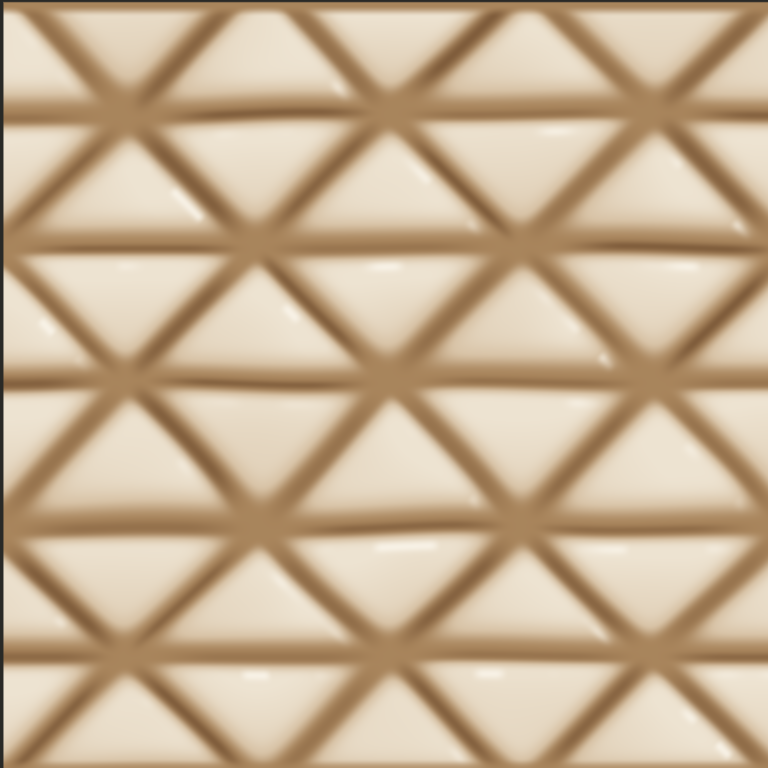
This pattern is drawn by a Shadertoy shader. Its source:

```glsl
// Cushioned triangular padding: soft cream facets between tan grooves.
// Three families of lines form a skewed grid; each rhombus splits into an up
// and a down triangle, shaded by edge distance with light from the upper right.

const vec2  PITCH = vec2(0.345, 0.1755);     // triangle base and height
const vec2  CENTRE = vec2(0.508, 0.5);       // a lattice vertex
const vec3  UP_SOFT = vec3(0.034, 0.016, 0.023);   // base, right, left falloff
const vec3  DOWN_SOFT = vec3(0.015, 0.027, 0.027); // top, left, right falloff
const vec3  STREAK_WIDTH = vec3(0.0065, 0.0095, 0.0095);
const float STREAK_DEPTH = 0.85;
const float WARP = 0.014;
const float GLINT_INSET = 0.025;
const float GLINT_WIDTH = 0.0065;
const vec2  FRAME = vec2(0.0045, 0.0028);    // left and top border
const vec3  DARK  = vec3(0.47, 0.335, 0.21);
const vec3  TAN   = vec3(0.66, 0.52, 0.36);
const vec3  SAND  = vec3(0.84, 0.755, 0.64);
const vec3  CREAM = vec3(0.93, 0.89, 0.82);
const vec3  SHINE = vec3(0.98, 0.96, 0.92);
const vec3  INK   = vec3(0.16, 0.16, 0.15);

float hash(vec3 p) {
    p = fract(p * vec3(0.1031, 0.1030, 0.0973) + 0.37);
    p += dot(p, p.yzx + 33.33);
    return fract((p.x + p.y) * p.z);
}

float noise(vec2 p, float seed) {
    vec2 i = floor(p), f = fract(p);
    f = f * f * (3.0 - 2.0 * f);
    float low = mix(hash(vec3(i, seed)), hash(vec3(i + vec2(1, 0), seed)), f.x);
    float high = mix(hash(vec3(i + vec2(0, 1), seed)), hash(vec3(i + 1.0, seed)), f.x);
    return mix(low, high, f.y);
}

// Dark crease, tapered towards the vertices and uneven from edge to edge
float streak(float dist, float along, float width, vec3 id) {
    float shift = 0.16 * (hash(id + 7.0) - 0.5);
    float taper = smoothstep(0.03, 0.32, along + shift)
                * smoothstep(0.03, 0.32, 1.0 - along - shift);
    taper *= smoothstep(0.0, 0.12, along) * smoothstep(0.0, 0.12, 1.0 - along);
    float x = dist / (width * mix(0.75, 1.2, hash(id + 19.0)));
    return exp(-x * x) * taper * mix(0.35, 1.0, hash(id));
}

// Small broken highlights just inside the lit edge
float glint(float dist, float along, vec3 id) {
    float x = (dist - GLINT_INSET) / GLINT_WIDTH;
    float spots = smoothstep(0.5, 0.85, noise(vec2(along * 8.0, 0.5), dot(id, vec3(3, 7, 11))));
    float taper = smoothstep(0.16, 0.34, along) * smoothstep(0.16, 0.34, 1.0 - along);
    return exp(-x * x) * spots * taper;
}

void mainImage(out vec4 fragColor, in vec2 fragCoord) {
    vec2 uv = fragCoord / iResolution.xy;

    // Hand-made irregularity of the lattice
    vec2 p = uv + WARP * (vec2(noise(uv * 5.0, 3.0), noise(uv * 5.0, 8.0)) - 0.5);
    float sag = (uv.y - 0.29) / 0.09;
    p.y += 0.012 * exp(-sag * sag);

    // Skewed coordinates: whole numbers lie on the two diagonal families
    vec2 g = (p - CENTRE) / PITCH;
    vec2 skew = vec2(g.x + 0.5 * g.y, g.x - 0.5 * g.y);
    vec2 cell = floor(skew), f = skew - cell;
    float diagonal = 1.0 / length(vec2(1.0, 0.5) / PITCH);
    bool isUp = f.x > f.y;

    // Edge order: horizontal, falling diagonal, rising diagonal
    vec3 dist = vec3(abs(f.x - f.y) * PITCH.y,
                     (isUp ? 1.0 - f.x : f.x) * diagonal,
                     (isUp ? f.y : 1.0 - f.y) * diagonal);
    vec3 along = vec3(0.5 * (f.x + f.y), f.y, f.x);
    // The horizontal edge spans the whole short diagonal of its rhombus
    vec3 horizontalId = vec3(cell, 0.0);
    vec3 fallingId = vec3(cell + vec2(isUp ? 1.0 : 0.0, 0.0), 1.0);
    vec3 risingId = vec3(cell + vec2(0.0, isUp ? 0.0 : 1.0), 2.0);

    // Pillow profile, steeper at edges that face the light
    vec3 soft = isUp ? UP_SOFT : DOWN_SOFT;
    soft *= mix(0.88, 1.12, hash(vec3(cell, isUp ? 31.0 : 32.0)));
    vec3 rise = 1.0 - exp(-dist * dist / (soft * soft));
    float relief = rise.x * rise.y * rise.z;
    vec3 col = mix(TAN, SAND, smoothstep(0.0, 0.6, relief));

    // Facets lighten towards the lit edge
    float lit = isUp ? 1.0 - dist.y / diagonal : 1.0 - dist.x / PITCH.y;
    float mottle = noise(uv * 9.0, 21.0) - 0.5;
    col = mix(col, CREAM, smoothstep(0.4, 1.0, relief)
        * clamp(0.25 + 0.85 * lit + 0.3 * mottle, 0.0, 1.0));

    // Creases and highlights
    float crease = streak(dist.x, along.x, STREAK_WIDTH.x, horizontalId);
    crease = max(crease, streak(dist.y, along.y, STREAK_WIDTH.y, fallingId));
    crease = max(crease, streak(dist.z, along.z, STREAK_WIDTH.z, risingId));
    col = mix(col, DARK, STREAK_DEPTH * crease);
    float shine = isUp ? glint(dist.y, along.y, fallingId)
                       : glint(dist.x, along.x, horizontalId);
    col = mix(col, SHINE, 0.8 * shine);

    // Tan hem at top and bottom, dark border at left and top
    float hem = max(smoothstep(0.978, 0.993, uv.y), 0.7 * smoothstep(0.012, 0.0, uv.y));
    col = mix(col, TAN, hem);
    vec2 aa = 1.0 / iResolution.xy;
    vec2 border = smoothstep(FRAME + aa, FRAME - aa, vec2(uv.x, 1.0 - uv.y));
    col = mix(col, INK, max(border.x, border.y));

    fragColor = vec4(col, 1.0);
}
```
